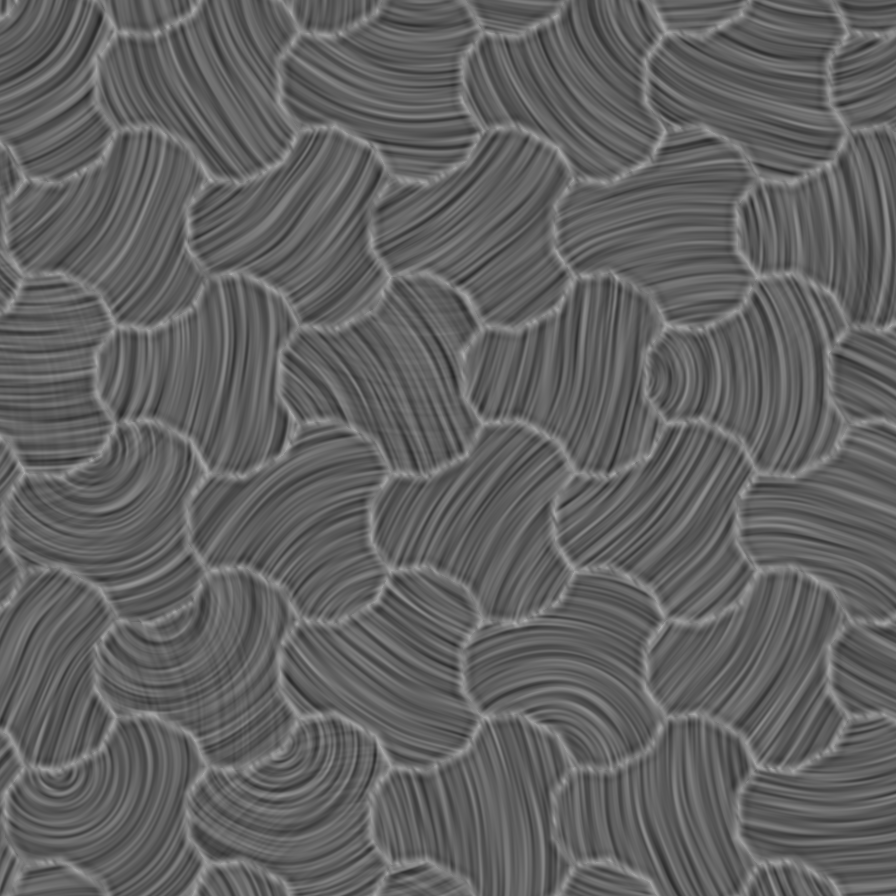
Reproduce this pattern procedurally as a three.js fragment shader.

```glsl
// Interlocking three-lobed tiles with curved brushed strokes and pale fuzzy seams.
#define TILE_STEP vec2(0.2044, 0.164)
#define TILE_ORIGIN vec2(0.3346, 0.7454)
#define BULGE 0.0222
#define SEAM_WIDTH 0.0051
#define SEAM_LIGHT 0.165
#define SEAM_SHADOW 0.035
#define SEAM_TWIST 0.24
#define BASE_GRAY 0.371
#define STROKE_CONTRAST 0.39
#define STROKE_DENSITY 130.0
#define STROKE_LENGTH 0.11

varying vec2 vUv;

float hash(vec2 p) {
  vec3 q = fract(vec3(p.xyx) * 0.1031);
  q += dot(q, q.yzx + 33.33);
  return fract((q.x + q.y) * q.z);
}

// One fibre whose shade drifts along its length.
float fiber(float row, float s) {
  s += 37.0 * hash(vec2(row, 3.1));
  float i = floor(s);
  return mix(hash(vec2(row, i)), hash(vec2(row, i + 1.0)), smoothstep(0.0, 1.0, fract(s)));
}

// Neighbouring fibres blended: x runs across, y along.
float strands(vec2 q) {
  float row = floor(q.x);
  return mix(fiber(row, q.y), fiber(row + 1.0, q.y), smoothstep(0.0, 1.0, q.x - row));
}

// Strands less their neighbours, which evens out broad shading; centred on zero.
float etched(vec2 q) {
  return strands(q) - 0.45 * strands(q + vec2(1.5, 0.0)) - 0.275;
}

// Arcs around a random centre.
float brushedArcs(vec2 p, vec2 seed) {
  float heading = 2.35 + 3.0 * (hash(seed) - 0.5) + 3.1416 * step(0.7, hash(seed + 5.3));
  float reach = mix(0.075, 0.42, hash(seed + 9.7));
  vec2 axis = vec2(cos(heading), sin(heading));
  vec2 v = p - axis * reach;
  float angle = atan(axis.x * v.y - axis.y * v.x, -dot(axis, v));
  float radius = length(v) + 0.009 * strands(p * 13.0 + seed * 7.0);
  vec2 q = vec2(radius * STROKE_DENSITY, angle * reach / STROKE_LENGTH) + seed * 61.0;
  return 0.22 * etched(q) + 0.42 * etched(q * vec2(1.8, 1.2) + 17.0)
       + 0.36 * etched(q * vec2(2.8, 1.6) + 43.0);
}

vec2 corner(float k) {
  float a = radians(150.0 - 60.0 * k);
  return vec2(cos(a), sin(a)) * TILE_STEP * vec2(0.57735, 0.66667);
}

// Adds one segment to the polygon distance (x) and inside sign (y).
void addSegment(vec2 p, vec2 a, vec2 b, inout vec2 field) {
  vec2 e = b - a, w = p - a;
  vec2 gap = w - e * clamp(dot(w, e) / dot(e, e), 0.0, 1.0);
  field.x = min(field.x, dot(gap, gap));
  bool above = p.y >= a.y, below = p.y < b.y, left = e.x * w.y > e.y * w.x;
  if ((above && below && left) || (!above && !below && !left)) field.y = -field.y;
}

// Signed distance to a hexagon whose sides bulge in and out by turns.
float tileDistance(vec2 p) {
  vec2 field = vec2(1.0, 1.0);
  float bend = -BULGE;
  for (int k = 0; k < 6; k++) {
    vec2 a = corner(float(k)), b = corner(float(k) + 1.0);
    vec2 side = b - a;
    vec2 push = normalize(vec2(-side.y, side.x)) * bend;
    vec2 m = a + side * 0.28 + push, n = a + side * 0.72 + push;
    addSegment(p, a, m, field);
    addSegment(p, m, n, field);
    addSegment(p, n, b, field);
    bend = -bend;
  }
  return field.y * sqrt(field.x);
}

void main() {
  // Find the tile that holds this point.
  vec2 p = vUv - TILE_ORIGIN;
  float nearestRow = floor(p.y / TILE_STEP.y + 0.5);
  float best = 1.0;
  vec2 tile = vec2(0.0), local = p;
  for (int j = -1; j <= 1; j++) {
    float row = nearestRow + float(j);
    float shift = 0.5 * mod(row, 2.0);
    float nearestCol = floor(p.x / TILE_STEP.x - shift + 0.5);
    for (int i = -1; i <= 1; i++) {
      float col = nearestCol + float(i);
      vec2 q = p - vec2(col + shift, row) * TILE_STEP;
      float d = tileDistance(q);
      if (d < best) { best = d; tile = vec2(col, row); local = q; }
    }
  }

  // Main strokes, with a faint crossing layer in some tiles.
  vec2 seed = tile + 23.0;
  float strokes = brushedArcs(local, seed);
  float crossing = 0.4 * smoothstep(0.65, 1.0, hash(seed + 2.9));
  strokes += crossing * brushedArcs(local, seed + 40.0);

  // Pale rope-like seam with a soft shadow beside it.
  vec2 lay = vec2(dot(vUv, vec2(0.87, 0.5)), dot(vUv, vec2(-0.5, 0.87)));
  float twist = strands(lay * vec2(250.0, 50.0)) - 0.5;
  float d = abs(best) + 0.002 * twist;
  float seam = exp(-pow(d / SEAM_WIDTH, 2.0));
  float shadow = exp(-pow((d - 0.0105) / 0.004, 2.0));
  float gray = BASE_GRAY + STROKE_CONTRAST * strokes * (1.0 - 0.7 * seam);
  gray += seam * (SEAM_LIGHT + SEAM_TWIST * twist) - SEAM_SHADOW * shadow;
  gl_FragColor = vec4(vec3(gray), 1.0);
}
```
